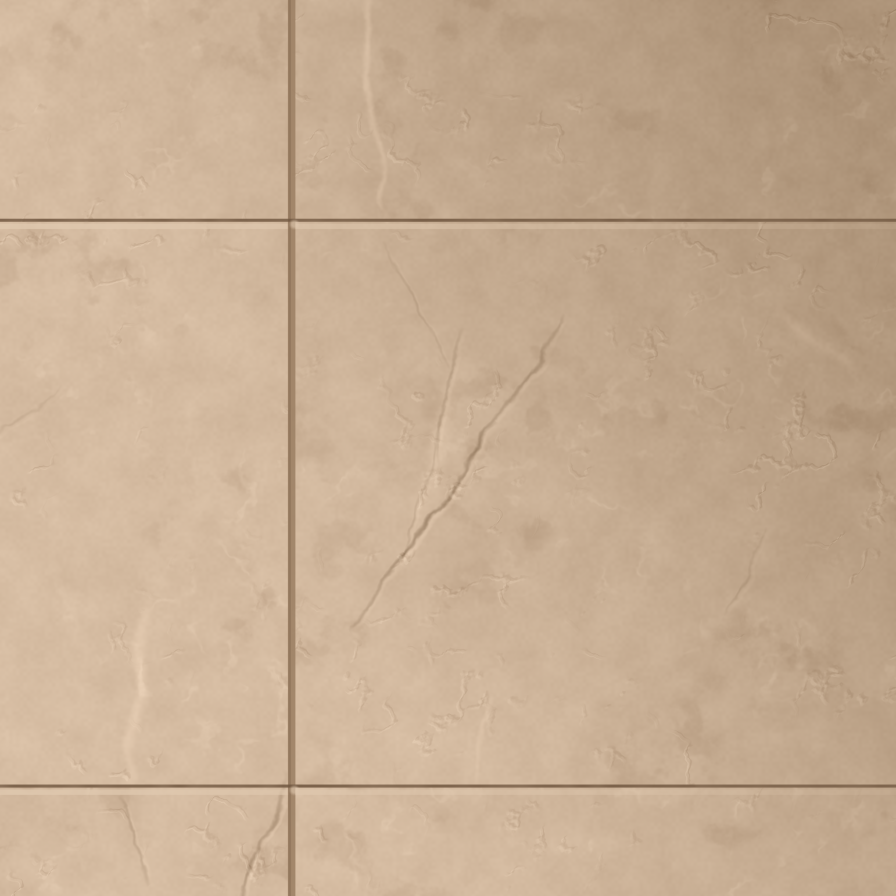
This texture is drawn by a WebGL 1 fragment shader. Its source:

```glsl
precision highp float;
// Beige marble tiles in a square grid with bevelled, grooved joints.
// Each tile shifts the noise that forms its clouds, pits and flecks; a few
// warped, tapering veins cross the stone, and light falls off to the right.
uniform vec2 u_resolution;

const vec2 GRID_ORIGIN = vec2(0.3255, 0.1211);
const vec2 TILE_PITCH = vec2(0.70, 0.6315);
const vec3 STONE_LIT = vec3(0.835, 0.735, 0.632);
const vec3 STONE_SHADED = vec3(0.675, 0.575, 0.470);
const vec3 GROOVE = vec3(0.62, 0.51, 0.40);
const vec3 GROOVE_DEEP = vec3(0.44, 0.34, 0.25);
const vec3 BEVEL = vec3(0.88, 0.79, 0.69);

float hash(vec2 p) {
  vec3 q = fract(p.xyx * 0.1031);
  q += dot(q, q.yzx + 33.33);
  return fract((q.x + q.y) * q.z);
}

float noise(vec2 p) {
  vec2 i = floor(p), f = fract(p);
  f = f * f * (3.0 - 2.0 * f);
  return mix(mix(hash(i), hash(i + vec2(1.0, 0.0)), f.x),
             mix(hash(i + vec2(0.0, 1.0)), hash(i + vec2(1.0, 1.0)), f.x), f.y);
}

float fbm(vec2 p) {
  float sum = 0.0, amp = 0.5;
  for (int i = 0; i < 5; i++) {
    sum += amp * noise(p);
    p = mat2(1.6, 1.2, -1.2, 1.6) * p + 7.3;
    amp *= 0.5;
  }
  return sum;
}

// Antialiased stripe of a given half width around zero
float stripe(float d, float halfWidth, float px) {
  return 1.0 - smoothstep(halfWidth - px, halfWidth + px, abs(d));
}

// Soft line from a to b, thinning out at both ends
float vein(vec2 p, vec2 a, vec2 b, float width) {
  vec2 ab = b - a;
  float t = clamp(dot(p - a, ab) / dot(ab, ab), 0.0, 1.0);
  float taper = sqrt(4.0 * t * (1.0 - t));
  return taper * (1.0 - smoothstep(0.0, width, length(p - a - ab * t)));
}

// Short curls along a noise contour, broken up and kept to scattered patches
float flecks(vec2 p, float scale, float width) {
  float contour = abs(fbm(p * scale) - 0.48);
  float patches = smoothstep(0.46, 0.64, fbm(p * 8.0 + 31.0));
  float gaps = smoothstep(0.45, 0.70, noise(p * 45.0 + 13.0));
  return patches * gaps * (1.0 - smoothstep(0.0, width, contour));
}

// Brightness change of the stone: clouds, mottling, grain, pits and flecks
float stoneTone(vec2 p) {
  float tone = 0.028 * (fbm(p * 6.0) - 0.48) + 0.055 * (fbm(p * 34.0 + 5.0) - 0.48);
  tone += 0.016 * (noise(p * 250.0) - 0.5);
  tone -= 0.035 * smoothstep(0.52, 0.70, fbm(p * 30.0 + 11.0))
        * smoothstep(0.44, 0.62, fbm(p * 7.0 + 3.0));
  tone -= 0.050 * flecks(p, 24.0, 0.035);
  tone += 0.040 * flecks(p + 0.003, 24.0, 0.035);
  return tone + 0.028 * flecks(p + 4.7, 18.0, 0.05);
}

// Dark cracks, strongest along one diagonal
float crackTone(vec2 p) {
  float crack = vein(p, vec2(0.390, 0.295), vec2(0.560, 0.530), 0.0042);
  crack += 0.6 * vein(p, vec2(0.530, 0.490), vec2(0.632, 0.650), 0.0036);
  crack += 0.35 * vein(p, vec2(0.445, 0.360), vec2(0.500, 0.540), 0.0030);
  crack += 0.45 * vein(p, vec2(0.488, 0.480), vec2(0.515, 0.640), 0.0032);
  crack += 0.30 * vein(p, vec2(0.425, 0.735), vec2(0.505, 0.590), 0.0028);
  crack += 0.30 * vein(p, vec2(0.810, 0.310), vec2(0.855, 0.410), 0.0030);
  crack += 0.25 * vein(p, vec2(-0.03, 0.490), vec2(0.070, 0.570), 0.0028);
  crack += 0.7 * vein(p, vec2(0.262, -0.03), vec2(0.322, 0.135), 0.0036);
  crack += 0.5 * vein(p, vec2(0.138, 0.114), vec2(0.168, 0.010), 0.0032);
  return crack;
}

float paleVeins(vec2 p) {
  float pale = vein(p, vec2(0.400, 1.08), vec2(0.412, 0.870), 0.007);
  pale += 0.8 * vein(p, vec2(0.408, 0.920), vec2(0.436, 0.750), 0.006);
  pale += 0.9 * vein(p, vec2(0.165, 0.335), vec2(0.143, 0.120), 0.011);
  pale += 0.5 * vein(p, vec2(0.455, 0.370), vec2(0.520, 0.600), 0.018);
  pale += 0.6 * vein(p, vec2(0.870, 0.650), vec2(0.955, 0.580), 0.012);
  return pale + 0.6 * vein(p, vec2(0.545, 0.230), vec2(0.535, 0.125), 0.005);
}

void main() {
  vec2 uv = gl_FragCoord.xy / u_resolution;
  vec2 px = 0.7 / u_resolution;
  vec2 cell = (uv - GRID_ORIGIN) / TILE_PITCH;
  vec2 joint = (fract(cell + 0.5) - 0.5) * TILE_PITCH;

  // Stone and lighting
  float falloff = smoothstep(0.3, 1.2, 0.75 * uv.x + 0.4 * uv.y);
  vec3 color = mix(STONE_LIT, STONE_SHADED, falloff);
  color += stoneTone(uv + 9.0 * (floor(cell) + 2.0)) * vec3(0.95, 1.03, 1.06);

  // Veins follow a path bent by noise, and fade in and out along it
  vec2 bend = vec2(fbm(uv * 22.0), fbm(uv * 22.0 + 19.0)) - 0.48;
  vec2 path = uv + 0.024 * bend;
  float fade = 0.55 + 0.7 * noise(uv * 38.0);
  color -= fade * (0.15 * crackTone(path) - 0.045 * crackTone(path + vec2(-0.004, 0.003)));
  color += 0.060 * fade * paleVeins(path);

  // Vertical groove with a darker left wall
  color = mix(color, GROOVE, 0.92 * stripe(joint.x, 0.0042, px.x));
  color = mix(color, GROOVE_DEEP, 0.3 * stripe(joint.x + 0.0022, 0.0014, px.x));

  // Horizontal groove: dark slit over a bevel that dims to the right
  float wear = 0.85 + 0.15 * noise(vec2(uv.x * 60.0, floor(cell.y + 0.5) * 9.0));
  float bevel = stripe(joint.y + 0.0052, 0.0030, px.y) * mix(0.85, 0.15, uv.x);
  color = mix(color, BEVEL, bevel * wear * smoothstep(0.003, 0.006, abs(joint.x)));
  color = mix(color, GROOVE_DEEP, 0.88 * wear * stripe(joint.y - 0.0016, 0.0017, px.y));

  // Chipped pale corner where the grooves cross
  float corner = length(joint - vec2(0.003, -0.003));
  color = mix(color, BEVEL, 0.6 * (1.0 - smoothstep(0.002, 0.007, corner)));
  gl_FragColor = vec4(clamp(color, 0.0, 1.0), 1.0);
}
```
